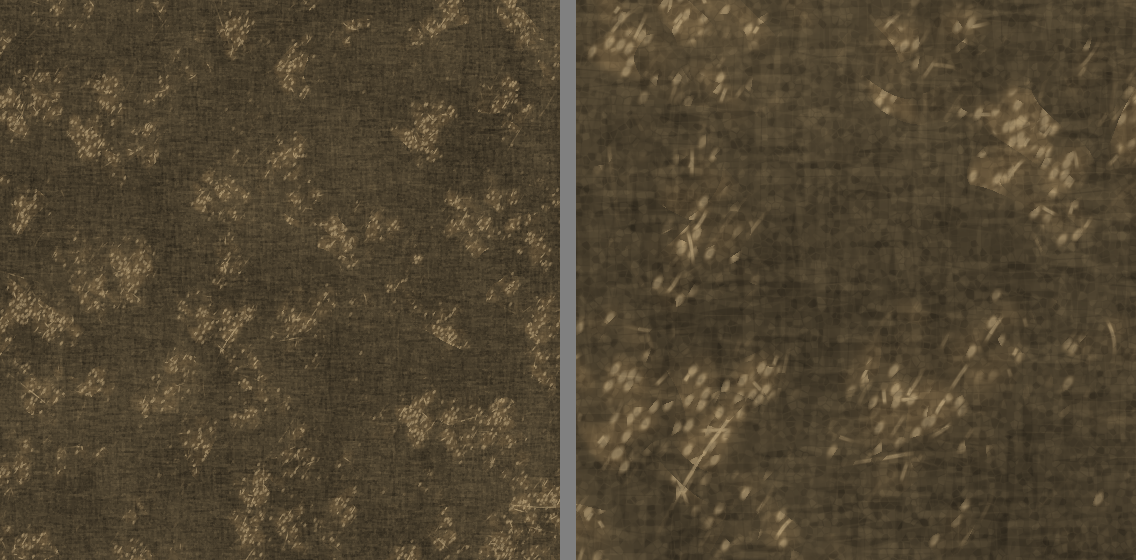
Left: the whole. Right: its middle third, enlarged.
Reproduce this texture procedurally as a Shadertoy shader.

```glsl
vec2 hash2(vec2 p) {
    vec3 q = fract(p.xyx * vec3(.1031, .1030, .0973));
    q += dot(q, q.yzx + 33.33);
    return fract((q.xx + q.yz) * q.zy);
}

// Cellular noise: nearest distance, second distance, random value of the cell
vec3 cells(vec2 p) {
    vec2 id = floor(p), f = fract(p);
    vec3 r = vec3(9., 9., 0.);
    for (int y = -1; y <= 1; y++)
    for (int x = -1; x <= 1; x++) {
        vec2 g = vec2(x, y);
        float d = length(g + hash2(id + g) - f);
        if (d < r.x) r = vec3(d, r.x, hash2(id + g + 71.).x);
        else r.y = min(r.y, d);
    }
    return r;
}

// Signed grain that fades out at the cell borders
float grain(vec2 p) {
    vec3 c = cells(p);
    return (c.z - .5) * smoothstep(0., .3, c.y - c.x);
}

// Soft blob of random strength in each cell
float blobs(vec2 p) {
    vec3 c = cells(p);
    return c.z * (1. - smoothstep(.1, .75, c.x));
}

// Bowed, tapering scratches that mostly lean to the right
float scratches(vec2 p, float scale, float width, float seed) {
    vec2 q = p * scale + seed, id = floor(q);
    float mark = 0.;
    for (int y = -1; y <= 1; y++)
    for (int x = -1; x <= 1; x++) {
        vec2 cell = id + vec2(x, y);
        vec2 shape = hash2(cell + 17.3), look = hash2(cell + 43.7);
        float turn = 2. * shape.x - 1.;
        float angle = 1. + 1.57 * turn * turn * turn;
        float halfLength = mix(.2, .85, shape.y * shape.y);
        vec2 dir = vec2(cos(angle), sin(angle));
        vec2 v = q - cell - hash2(cell);
        float along = dot(v, dir);
        float across = dot(v, vec2(-dir.y, dir.x)) + (look.x - .5) * .5 * along * along;
        float line = 1. - smoothstep(.25, 1., abs(across) / (width * scale));
        float taper = 1. - smoothstep(.4 * halfLength, halfLength, abs(along));
        mark = max(mark, line * taper * smoothstep(.1, .7, look.y));
    }
    return mark;
}

void mainImage(out vec4 fragColor, in vec2 fragCoord) {
    vec2 p = fragCoord / iResolution.y;

    // Dark cloth: broad mottling, crossed threads and fine grain
    vec2 sway = sin(p.yx * 9. + vec2(1., 4.)) + .6 * sin(p.yx * 23. + p * 11.);
    float mottle = sin(p.x * 8. + sway.x) * sin(p.y * 7. + sway.y)
                 + .5 * sin(p.x * 19. - p.y * 13. + sway.y * 2.);
    float weave = grain(p * vec2(34., 210.)) + .8 * grain(p * vec2(210., 30.) + 9.)
                + 1.1 * grain(p * 235. + 31.);
    vec3 color = vec3(.285, .245, .175) * (1. + .07 * mottle + .27 * weave);

    // Ragged worn areas
    vec2 warped = p + .014 * sway + .006 * sin(p.yx * 71. + sway * 3.);
    float wear = blobs(warped * vec2(13., 10.) + 5.) * (.3 + 1.3 * blobs(warped * 34. + 2.));
    wear += .12 * blobs(p * 55. + 8.);

    // Chipped flakes, stretched along the scratches
    vec2 tilted = mat2(.54, -.84, .84, .54) * p;
    vec3 chip = cells(tilted * vec2(95., 170.) + 60.);
    float flakes = (1. - smoothstep(.2, .65, chip.x))
                 * smoothstep(0., .25, wear * 1.1 + chip.z - 1.);

    // Scratches of three lengths, broken up by the chips
    float broken = .3 + .7 * smoothstep(.2, .7, chip.z);
    float fine = scratches(p, 58., .0020, 3.) * smoothstep(.06, .4, wear);
    float medium = scratches(p, 21., .0019, 50.) * smoothstep(-.05, .4, wear);
    float large = scratches(p, 6.5, .0020, 90.) * (.25 + smoothstep(0., .3, wear));
    float bare = max(max(flakes * .9, fine), max(medium, large * .8) * broken);
    bare = clamp(bare, 0., 1.);

    // Tan underlayer showing through
    color += vec3(.10, .075, .045) * smoothstep(.05, .6, wear);
    vec3 tan_ = mix(vec3(.45, .37, .25), vec3(.63, .55, .41), bare);
    color = mix(color, tan_ * (1. + .15 * weave), bare * .9);
    fragColor = vec4(color, 1.);
}
```
